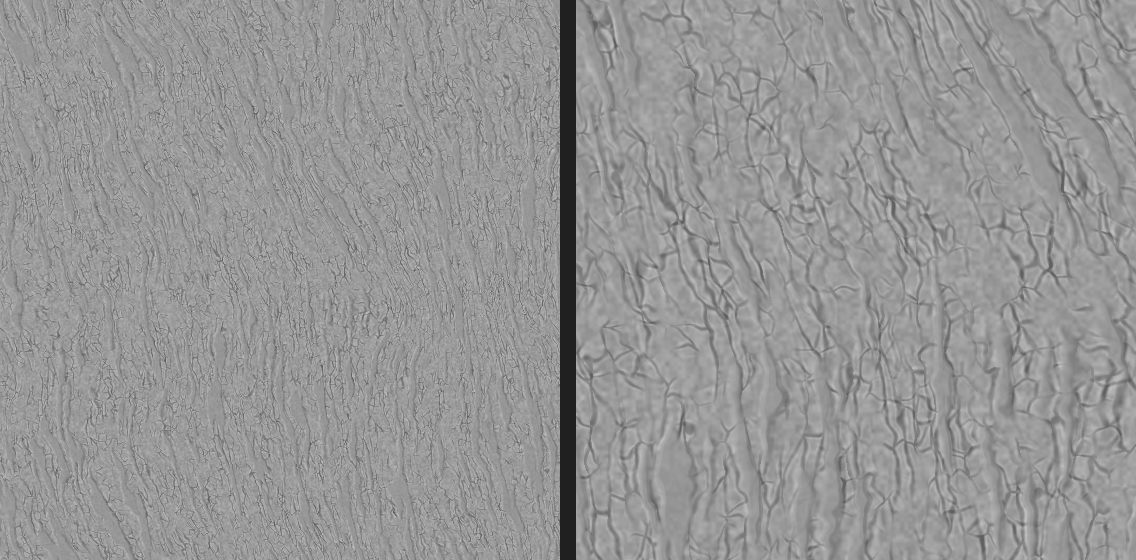
Left: the whole. Right: its middle third, enlarged.
Reproduce this texture map procedurally as a three.js fragment shader.

```glsl
// Grey tree bark: slanted fibrous plates split by fine dark cracks and narrow smooth grooves.
varying vec2 vUv;

float hash(vec2 p) {
  vec3 h = fract(vec3(p.xyx) * 0.1031);
  h += dot(h, h.yzx + 33.33);
  return fract((h.x + h.y) * h.z);
}

float noise(vec2 p) {
  vec2 i = floor(p), f = fract(p);
  f = f * f * (3.0 - 2.0 * f);
  return mix(mix(hash(i), hash(i + vec2(1.0, 0.0)), f.x),
             mix(hash(i + vec2(0.0, 1.0)), hash(i + vec2(1.0)), f.x), f.y);
}

// Distance to the nearest cell border, in canvas units.
float borderDistance(vec2 p, vec2 scale) {
  vec2 cell = floor(p * scale), f = fract(p * scale);
  vec2 nearest = vec2(9.0), second = vec2(9.0);
  for (int y = -1; y <= 1; y++) {
    for (int x = -1; x <= 1; x++) {
      vec2 o = vec2(float(x), float(y));
      vec2 id = cell + o;
      vec2 r = o + vec2(hash(id + 17.0), hash(id + 71.0)) - f;
      if (dot(r, r) < dot(nearest, nearest)) {
        second = nearest;
        nearest = r;
      } else if (dot(r, r) < dot(second, second)) {
        second = r;
      }
    }
  }
  vec2 normal = normalize(second - nearest + 1e-5);
  return dot(0.5 * (nearest + second), normal) / length(normal * scale);
}

// Dark line with a pale raised lip that balances it.
float crack(float d, float width, float depth) {
  float line = 1.0 - smoothstep(0.2 * width, width, d);
  float lip = smoothstep(0.7 * width, 1.4 * width, d)
            * (1.0 - smoothstep(1.4 * width, 2.8 * width, d));
  return depth * (0.42 * lip - line);
}

// Long thin channels between the plates.
float groove(vec2 p) {
  float n = 0.60 * noise(p * vec2(95.0, 11.0) + 5.0)
          + 0.40 * noise(p * vec2(170.0, 30.0) + 40.0);
  return 1.0 - smoothstep(0.31, 0.40, n);
}

void main() {
  vec2 uv = vUv + 2.0;

  // Grain leans to the left going up and sways in broad waves.
  vec2 p = uv;
  p.x += 0.21 * uv.y + 0.10 * (noise(uv * vec2(2.6, 3.2)) - 0.5)
       + 0.035 * (noise(uv * vec2(7.0, 9.0) + 9.0) - 0.5);
  p.x += 0.010 * (noise(uv * vec2(32.0, 26.0)) - 0.5);

  // Small wobble makes the crack lines ragged.
  vec2 ragged = p + vec2(0.004, 0.008)
              * (vec2(noise(uv * 130.0), noise(uv * 130.0 + 50.0)) - 0.5);

  // Plate surface: fine grit with slight fibres along the grain.
  float grit = 0.075 * (noise(uv * 400.0) - 0.5)
             + 0.060 * (noise(uv * 260.0 + 13.0) - 0.5)
             + 0.040 * (noise(p * vec2(240.0, 90.0)) - 0.5);

  // Long cracks follow the grain; short ones cross it.
  float longDepth = 0.13 * smoothstep(0.30, 0.85, noise(p * vec2(110.0, 34.0) + 3.0));
  float longCrack = crack(borderDistance(ragged, vec2(100.0, 27.0)), 0.0017, longDepth);
  float fineDepth = 0.11 * smoothstep(0.35, 0.85, noise(uv * 85.0 + 8.0));
  float fineCrack = crack(borderDistance(ragged + 4.0, vec2(92.0, 70.0)), 0.0014, fineDepth);

  // Groove walls: shadow on one side, lit lip on the other.
  float channel = groove(ragged);
  float wall = groove(ragged + vec2(0.0016, 0.0)) - groove(ragged - vec2(0.0016, 0.0));
  float wallShade = 0.050 * max(wall, 0.0) - 0.080 * max(-wall, 0.0);

  float plate = 0.610 + grit + longCrack + fineCrack;
  float floorTone = 0.588 + 0.35 * grit;
  float grey = mix(plate, floorTone, 0.85 * channel) + wallShade;
  gl_FragColor = vec4(vec3(clamp(grey, 0.38, 0.74)), 1.0);
}
```
